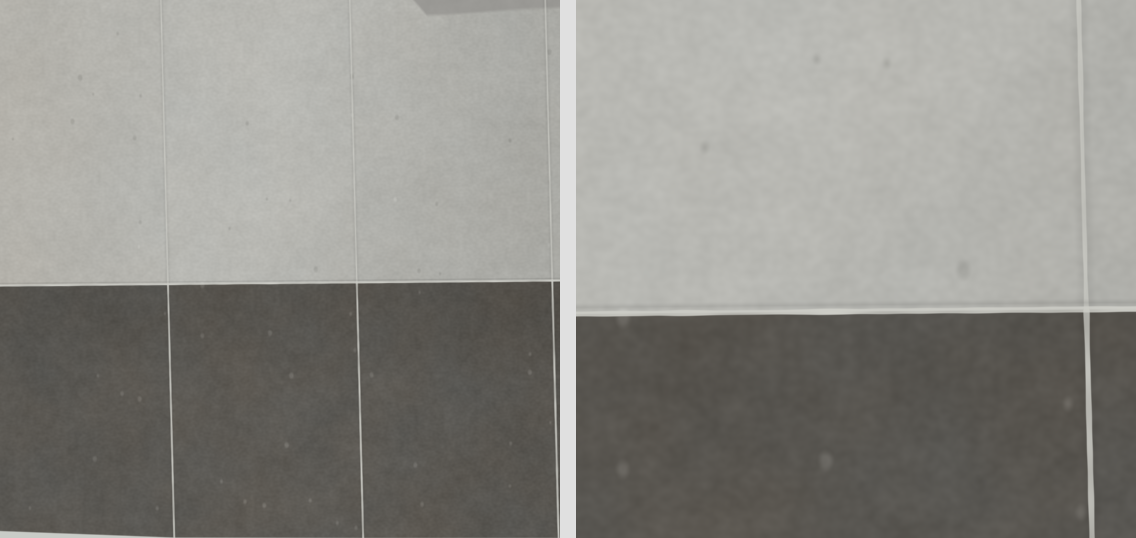
Left: the whole. Right: its middle third, enlarged.
Reproduce this texture procedurally as a Shadertoy shader.

```glsl
// Two rows of stone tiles, light above dark, split by thin pale joints.
// Lengths are fractions of the canvas width.

const float PITCH = 0.3432;         // tile width
const float FIRST_JOINT = 0.3112;   // first upright joint, at the base
const float LAST_JOINT = 0.9976;    // third upright joint, at the base
const float LEAN = 0.0249;          // sideways lean of the upright joints
const float BOW = 0.05;             // widening of the tiles to the right
const float ROW_EDGE = 0.4505;      // height of the level joint at the left
const float ROW_SLOPE = 0.0091;
const float JOINT_LIGHT = 0.0013;   // half widths of the joints
const float JOINT_DARK = 0.0017;
const float JOINT_LEVEL = 0.0016;
const float SPECK_GRID = 26.0;
const float SPECK_CHANCE = 0.08;

const vec3 LIGHT_STONE = vec3(0.700, 0.700, 0.680);
const vec3 DARK_STONE = vec3(0.350, 0.340, 0.320);
const vec3 JOINT_COLOR = vec3(0.80, 0.80, 0.775);
const vec3 BORDER_COLOR = vec3(0.79, 0.80, 0.78);
const vec3 SHADE_COLOR = vec3(0.595, 0.590, 0.575);
const vec3 WARM = vec3(1.0, 0.1, -0.7);

float hash(vec2 p) {
    vec3 q = fract(p.xyx * vec3(0.1031, 0.1030, 0.0973));
    q += dot(q, q.yzx + 33.33);
    return fract((q.x + q.y) * q.z);
}

float cornerSlope(vec2 cell, vec2 offset) {
    float angle = 6.2832 * hash(cell);
    return dot(vec2(cos(angle), sin(angle)), offset);
}

// Gradient noise, roughly -0.7 to 0.7
float noise(vec2 p) {
    vec2 i = floor(p), f = fract(p);
    vec2 s = f * f * f * (f * (f * 6.0 - 15.0) + 10.0);
    vec2 e = vec2(1.0, 0.0);
    return mix(mix(cornerSlope(i, f), cornerSlope(i + e, f - e), s.x),
               mix(cornerSlope(i + e.yx, f - e.yx), cornerSlope(i + e.xx, f - e.xx), s.x), s.y);
}

float fbm(vec2 p) {
    float sum = 0.0, gain = 1.0;
    for (int i = 0; i < 4; i++) {
        sum += gain * noise(p);
        p = mat2(1.6, 1.2, -1.2, 1.6) * p + 17.3;
        gain *= 0.55;
    }
    return sum;
}

// Coverage of the part where distance is below zero
float fill(float distance, float softness) {
    return 1.0 - smoothstep(-softness, softness, distance);
}

// Sparse small marks, one at most in each grid cell
float specks(vec2 p) {
    vec2 cell = floor(p * SPECK_GRID);
    vec2 center = 0.25 + 0.5 * vec2(hash(cell + 3.1), hash(cell + 8.7));
    float radius = mix(0.04, 0.10, hash(cell + 5.3));
    float d = length((fract(p * SPECK_GRID) - center) * vec2(1.0, 0.75));
    return step(hash(cell + 40.0), SPECK_CHANCE) * fill(d - radius, 0.06);
}

void mainImage(out vec4 fragColor, in vec2 fragCoord) {
    float px = 1.0 / iResolution.x;
    vec2 p = fragCoord * px;
    float top = iResolution.y * px;

    // Tile layout, leaning and slightly bowed
    float u = p.x + LEAN * p.y;
    u -= BOW * (u - FIRST_JOINT) * (u - LAST_JOINT);
    float column = (u - FIRST_JOINT) / PITCH;
    float above = p.y - ROW_EDGE - ROW_SLOPE * p.x;
    float light = 1.0 - fill(above, px);
    vec2 tile = vec2(floor(column) + 5.0, step(0.0, above));
    vec2 stone = p + 7.0 * tile;

    // Stone tones: slow lighting, then clouds and grain
    vec3 lightTone = LIGHT_STONE + 0.020 * smoothstep(0.0, 0.45, p.x)
                   - 0.055 * smoothstep(0.5, 1.05, p.x + 0.25 * (top - p.y))
                   + 0.009 * WARM * (1.0 - smoothstep(0.0, 0.3, p.x));
    vec3 darkTone = DARK_STONE - 0.025 * smoothstep(-0.22, 0.0, above)
                  - 0.020 * smoothstep(0.55, 1.0, p.x) + 0.010;
    vec3 color = mix(darkTone, lightTone, light);
    color += 0.010 * (hash(tile) - 0.5);
    color += mix(0.020, 0.016, light) * fbm(stone * 9.0);
    color += mix(0.021, 0.018, light) * fbm(stone * 48.0);
    color += 0.020 * noise(stone * vec2(150.0, 185.0));
    color += mix(0.010, 0.004, light) * WARM * fbm(stone * 6.0 + 50.0);

    // Pale flecks in dark stone, mostly dark pits in light stone
    float pale = step(0.75, hash(floor(p * SPECK_GRID) + 70.0));
    color += specks(p) * mix(0.075, mix(-0.06, 0.05, pale), light);

    // Soft shade along the top right edge
    float depth = top - p.y;
    float shade = max(depth - mix(0.027, 0.014, smoothstep(0.75, 1.0, p.x)),
                      0.738 + 0.9 * depth - p.x);
    color = mix(color, SHADE_COLOR + 0.015 * fbm(p * 40.0), 0.9 * fill(shade, 0.004));

    // Upright joints, fainter between the light tiles
    float wobble = 0.0005 * noise(p * 45.0);
    float upright = abs(column - round(column)) * PITCH + wobble;
    float wear = 0.92 + 0.25 * noise(p * 30.0);
    float halfWidth = mix(JOINT_DARK, JOINT_LIGHT, light);
    color *= 1.0 - 0.05 * fill(upright - 0.004, 0.003);
    color = mix(color, JOINT_COLOR, wear * mix(0.92, 0.75, light) * fill(upright - halfWidth, px));

    // Level joint with a thin shadow on its upper side
    color *= 1.0 - 0.09 * fill(abs(above - 0.004) - 0.001, 0.002);
    color = mix(color, JOINT_COLOR, wear * fill(abs(above) + wobble - JOINT_LEVEL, px));

    // Pale border tapering along the base
    float border = p.y - max(0.0125 - 0.0375 * p.x, 0.0007);
    color = mix(color, BORDER_COLOR, fill(border, px) * mix(1.0, 0.3, smoothstep(0.3, 0.7, p.x)));

    fragColor = vec4(clamp(color, 0.0, 1.0), 1.0);
}
```
